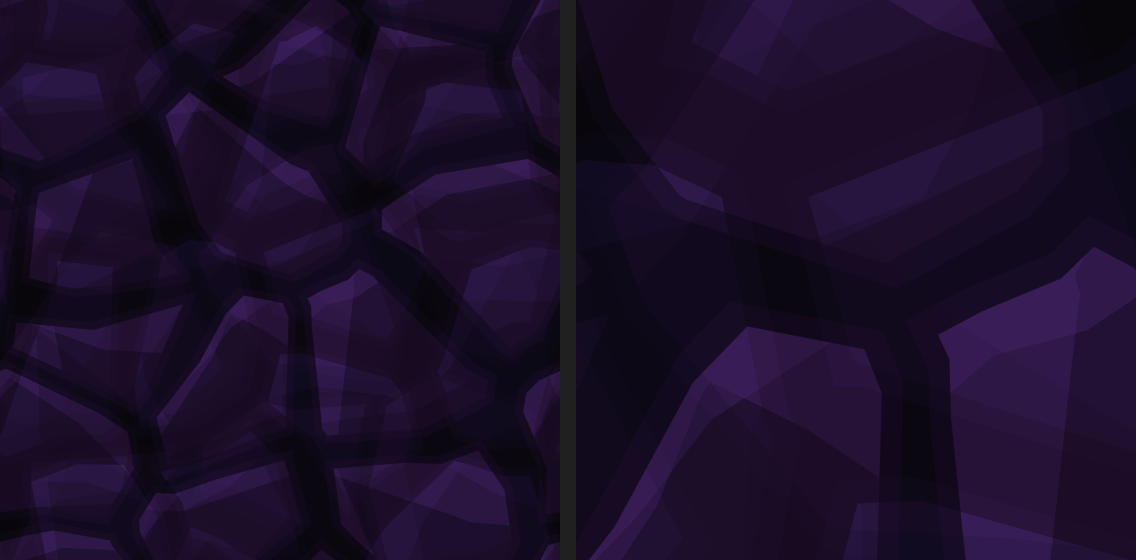
Left: the whole. Right: its middle third, enlarged.
Write a WebGL 1 fragment shader that draws this background.

```glsl
precision highp float;

uniform vec2 u_resolution;

// Sine-free hash: three values from 0 to 1
vec3 hash3(vec2 cell) {
  vec3 q = fract(cell.xyx * vec3(0.1031, 0.1030, 0.0973));
  q += dot(q, q.yxz + 33.33);
  return fract((q.xxy + q.yzz) * q.zyx);
}

float triangleWave(float x) {
  return abs(fract(x) - 0.5);
}

// Whole-number folds bend the straight edges and still wrap
vec2 fold(vec2 p, float phase) {
  return p + vec2(0.10 * triangleWave(2.0 * p.y - p.x + phase),
                  0.09 * triangleWave(2.0 * p.x + p.y + phase * 1.7));
}

vec2 sitePosition(vec2 cell, vec2 grid, float seed) {
  return (cell + 0.1 + 0.8 * hash3(mod(cell, grid) + seed).xy) / grid;
}

float cover(float dist) {
  float aa = 0.8 / min(u_resolution.x, u_resolution.y);
  return smoothstep(-aa, aa, dist);
}

// Tone of one layer of chiselled rocks with dark gaps between them
float rocks(vec2 p, vec2 grid, float seed) {
  vec2 base = floor(p * grid);
  vec2 home = base;
  float nearest = 9.0;
  for (int j = -2; j <= 2; j++) {
    for (int i = -2; i <= 2; i++) {
      vec2 cell = base + vec2(float(i), float(j));
      float d = distance(p, sitePosition(cell, grid, seed));
      if (d < nearest) {
        nearest = d;
        home = cell;
      }
    }
  }

  vec2 center = sitePosition(home, grid, seed);
  float outline = 9.0;
  float lit = 0.0;
  float shade = 0.0;
  for (int j = -2; j <= 2; j++) {
    for (int i = -2; i <= 2; i++) {
      if (i == 0 && j == 0) continue;
      vec2 offset = vec2(float(i), float(j));
      vec2 other = sitePosition(home + offset, grid, seed);
      vec2 normal = normalize(other - center);
      vec2 fromMid = p - 0.5 * (center + other);
      float edge = -dot(fromMid, normal);
      float along = dot(fromMid, vec2(-normal.y, normal.x));
      vec3 rnd = hash3(mod(home, grid) + offset * 7.3 + seed + 51.0);

      // Skewed gaps and bevels taper into shards
      float gap = edge - 0.004 - 0.028 * rnd.x - 0.3 * (rnd.y - 0.5) * along;
      outline = min(outline, min(edge - 0.004, gap));
      float bevel = 0.035 + 0.06 * rnd.y - edge + 0.8 * (rnd.z - 0.5) * along;
      float facing = dot(normal, vec2(-0.55, 0.835));
      lit += cover(bevel) * step(0.35, facing);
      shade = max(shade, cover(bevel - 0.02) * step(facing, -0.4));
    }
  }

  float body = cover(outline - 0.014);
  float variation = 0.3 * (hash3(mod(home, grid) + seed + 17.0).z - 0.5);
  return 0.45 * cover(outline)
       + body * (0.75 + variation + 0.75 * min(lit, 1.5) - 0.35 * shade);
}

vec3 palette(float tone) {
  vec3 color = mix(vec3(0.025, 0.023, 0.045), vec3(0.04, 0.03, 0.07),
                   clamp(tone * 2.5, 0.0, 1.0));
  color = mix(color, vec3(0.07, 0.04, 0.12), clamp((tone - 0.4) / 0.6, 0.0, 1.0));
  color = mix(color, vec3(0.11, 0.05, 0.16), clamp((tone - 1.0) / 0.8, 0.0, 1.0));
  color = mix(color, vec3(0.16, 0.08, 0.24), clamp((tone - 1.9) / 0.8, 0.0, 1.0));
  return mix(color, vec3(0.24, 0.12, 0.36), clamp((tone - 2.7) / 0.9, 0.0, 1.0));
}

void main() {
  vec2 uv = gl_FragCoord.xy / u_resolution;

  // One strong layer under two translucent ones
  float tone = rocks(fold(uv, 0.15), vec2(3.0, 4.0), 3.0);
  float veil = rocks(fold(uv, 0.62), vec2(4.0, 3.0), 29.0);
  tone += 0.5 * veil + 0.3 * rocks(fold(uv, 0.4), vec2(3.0), 71.0);

  // The veil shifts the hue a little towards blue
  vec3 color = palette(tone) + vec3(-0.006, 0.001, 0.004) * (veil - 0.8);
  gl_FragColor = vec4(color, 1.0);
}
```
